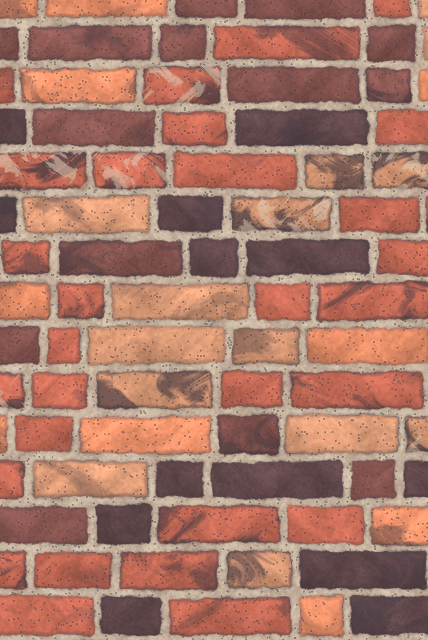
A Shadertoy shader for this texture:

```glsl
const vec3 ORANGE = vec3(0.91, 0.56, 0.41);
const vec3 TAN = vec3(0.85, 0.60, 0.46);
const vec3 RED = vec3(0.78, 0.42, 0.34);
const vec3 MAROON = vec3(0.54, 0.34, 0.32);
const vec3 CHARRED = vec3(0.38, 0.28, 0.29);
const vec3 SOOT = vec3(0.27, 0.23, 0.26);
const vec3 LIME = vec3(0.86, 0.79, 0.70);
const vec3 SAND = vec3(0.69, 0.60, 0.53);

const float FIRST_BED = 0.034;   // top mortar bed, below the canvas top
const float COURSE = 0.0658;     // course height
const float COURSE_GROWTH = 0.00022;
const float BRICK_LENGTH = 0.153;
const float JOINT = 0.0125;

float hash(vec2 p) {
    vec3 q = fract(p.xyx * vec3(0.1031, 0.1030, 0.0973));
    q += dot(q, q.yzx + 33.33);
    return fract((q.x + q.y) * q.z);
}

// Warped, rotated sines, roughly -1 to 1
float layeredSines(vec2 p) {
    float sum = 0.0, amplitude = 0.5;
    for (int i = 0; i < 5; i++) {
        p += 0.7 * sin(p.yx * 1.3 + float(i));
        sum += amplitude * sin(p.x) * sin(p.y);
        p = mat2(0.8, 0.6, -0.6, 0.8) * p * 1.9 + 3.7;
        amplitude *= 0.58;
    }
    return sum;
}

// Distance to the nearest grain, and that grain's random value
vec2 cellular(vec2 p) {
    vec2 cell = floor(p), nearest = vec2(9.0, 0.0);
    for (int y = -1; y <= 1; y++)
    for (int x = -1; x <= 1; x++) {
        vec2 c = cell + vec2(x, y);
        vec2 site = c + vec2(hash(c), hash(c + 57.0));
        float d = length(p - site);
        if (d < nearest.x) nearest = vec2(d, hash(c + 113.0));
    }
    return nearest;
}

float bedHeight(float k) {
    return FIRST_BED + k * (COURSE + COURSE_GROWTH * k);
}

float courseAt(float depth) {
    float root = COURSE * COURSE + 4.0 * COURSE_GROWTH * (depth - FIRST_BED);
    return floor((sqrt(root) - COURSE) / (2.0 * COURSE_GROWTH));
}

// Uneven vertical joints, alternating long and short bricks
float jointAt(float i, float course) {
    float alternate = 0.17 * (1.0 - 2.0 * mod(i, 2.0));
    return i + alternate + 0.3 * (hash(vec2(i, course) + 41.0) - 0.5);
}

float roundedBox(vec2 p, vec2 halfSize, float radius) {
    vec2 q = abs(p) - halfSize + radius;
    return length(max(q, 0.0)) + min(max(q.x, q.y), 0.0) - radius;
}

vec3 firedClay(float pick) {
    vec3 c = mix(TAN, ORANGE, step(0.15, pick));
    c = mix(c, RED, step(0.42, pick));
    c = mix(c, MAROON, step(0.70, pick));
    return mix(c, CHARRED, step(0.87, pick));
}

vec3 mortarColour(vec2 p, float d) {
    vec2 grain = cellular(p * 230.0);
    float tone = 0.6 + 0.5 * layeredSines(p * 60.0) + 0.5 * (grain.y - 0.5);
    vec3 c = mix(SAND, LIME, clamp(tone, 0.0, 1.0));
    c *= 1.0 - 0.35 * step(0.9, grain.y) * smoothstep(0.6, 0.2, grain.x);
    float crevice = smoothstep(-0.3, 0.5, layeredSines(p * 38.0 + 9.0));
    return mix(c, SOOT, (0.2 + 0.6 * crevice) * exp(-max(d, 0.0) / 0.0018));
}

vec3 brickColour(vec2 p, vec2 id, float d, float height) {
    vec2 q = p + 7.0 * vec2(hash(id + 3.0), hash(id + 5.0));
    float wear = hash(id + 19.0);
    vec3 c = firedClay(hash(id + 11.0)) * mix(0.94, 1.06, hash(id + 29.0));
    float mottle = layeredSines(q * 45.0);
    vec2 grain = cellular(q * 210.0);
    c *= 1.0 + 0.17 * mottle + 0.10 * (grain.y - 0.5);
    // Soot stains and blackened rims
    float stain = smoothstep(0.12, 0.5, layeredSines(q * vec2(22.0, 34.0)) + 0.35 * wear - 0.15);
    c = mix(c, SOOT, stain * wear * 0.75);
    float rim = smoothstep(-0.0065, 0.0, d + 0.003 * mottle);
    c = mix(c, SOOT, rim * (0.2 + 0.4 * wear));
    // Pits, then lime flecks on the most weathered bricks
    float pit = step(0.91 - 0.1 * wear, grain.y) * smoothstep(0.5, 0.2, grain.x);
    c = mix(c, SOOT, 0.5 * pit);
    float fleck = step(0.88, wear) * smoothstep(0.1, 0.4, layeredSines(q * 75.0 + 2.0));
    c = mix(c, LIME, 0.55 * fleck);
    return c * (1.0 + 0.06 * height);
}

void mainImage(out vec4 fragColor, in vec2 fragCoord) {
    float pixel = 1.0 / iResolution.y;
    vec2 p = fragCoord * pixel;
    float depth = 1.0 - p.y + 0.0014 * sin(p.x * 11.0 + p.y * 25.0);

    // Find the brick
    float course = courseAt(depth);
    float shift = 20.0 + 2.0 * hash(vec2(course + 60.0, 7.0));
    float along = p.x / BRICK_LENGTH + shift;
    float i = floor(along);
    if (along < jointAt(i, course)) i -= 1.0;
    else if (along >= jointAt(i + 1.0, course)) i += 1.0;
    vec2 id = vec2(i, course + 60.0);

    // Its worn outline
    vec2 low = vec2(jointAt(i, course) * BRICK_LENGTH, bedHeight(course));
    vec2 high = vec2(jointAt(i + 1.0, course) * BRICK_LENGTH, bedHeight(course + 1.0));
    vec2 local = vec2(along * BRICK_LENGTH, depth) - 0.5 * (low + high);
    local.y += 0.025 * (hash(id + 71.0) - 0.5) * local.x;
    float gap = JOINT * mix(0.8, 1.2, hash(id + 83.0));
    vec2 halfSize = 0.5 * (high - low - gap);
    float d = roundedBox(local, halfSize, 0.005);
    d += 0.0032 * layeredSines(p * 75.0 + id) + 0.0012 * layeredSines(p * 210.0);

    vec3 brick = brickColour(p, id, d, -local.y / halfSize.y);
    vec3 colour = mix(brick, mortarColour(p, d), smoothstep(-pixel, pixel, d));
    fragColor = vec4(clamp(colour, 0.0, 1.0), 1.0);
}
```
